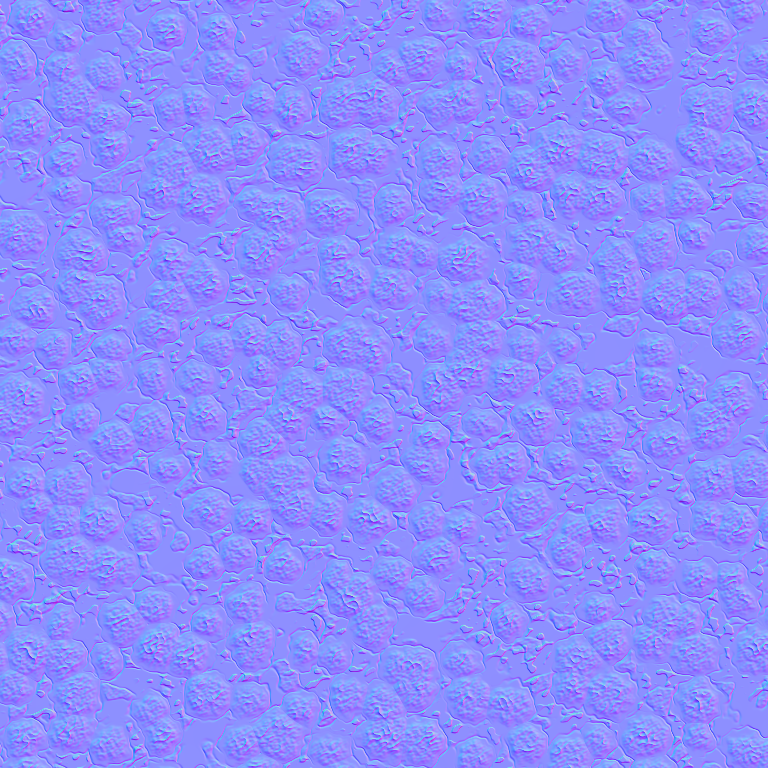
This texture map is drawn by a three.js fragment shader. Its source:

```glsl
varying vec2 vUv;

float hash(vec2 p) {
  vec3 q = fract(p.xyx * vec3(0.1031, 0.1030, 0.0973));
  q += dot(q, q.yzx + 33.33);
  return fract((q.x + q.y) * q.z);
}

// Dot of the offset with a random unit gradient at the lattice point
float corner(vec2 i, vec2 f) {
  float a = 6.2832 * hash(i + 50.0);
  return dot(vec2(cos(a), sin(a)), f);
}

// Gradient noise centred on 0.5
float noise(vec2 p) {
  vec2 i = floor(p), f = fract(p), x = vec2(1.0, 0.0);
  vec2 u = f * f * f * (f * (f * 6.0 - 15.0) + 10.0);
  return 0.5 + 0.7 * mix(
    mix(corner(i, f), corner(i + x, f - x), u.x),
    mix(corner(i + x.yx, f - x.yx), corner(i + 1.0, f - 1.0), u.x), u.y);
}

// Signed distance to the scattered pebbles, in grid cells; negative inside
float pebbles(vec2 p) {
  vec2 g = p * 17.0;
  vec2 cell = floor(g);
  float d = 1.0;
  for (int y = -1; y <= 1; y++) {
    for (int x = -1; x <= 1; x++) {
      vec2 id = cell + vec2(float(x), float(y)) + 50.0;
      if (hash(id + 7.7) > 0.88) continue;
      vec2 jitter = 0.7 * (vec2(hash(id), hash(id + 19.3)) - 0.5);
      vec2 v = g - (id - 50.0) - 0.5 - jitter;
      v.x *= mix(0.85, 1.12, hash(id + 31.1));
      d = min(d, length(v) - mix(0.32, 0.54, hash(id + 63.5)));
    }
  }
  return d + 0.20 * (noise(p * 36.0 + 5.0) - 0.5) + 0.14 * (noise(p * 90.0) - 0.5);
}

float height(vec2 p) {
  float d = pebbles(p);
  float t = clamp(-d / 0.5, 0.0, 1.0);
  float outside = smoothstep(0.11, 0.17, d);
  vec2 slant = vec2(p.x + 0.5 * p.y, p.y - 0.5 * p.x);

  // Low domes on a gently rolling ground
  float h = 0.0008 * t * (2.0 - t) + 0.0006 * noise(p * 13.0);

  // Thin broken moat around each cluster
  float moat = (d - 0.08) / 0.021;
  h -= 0.0011 * exp(-moat * moat) * smoothstep(0.22, 0.75, noise(p * 30.0 + 80.0));

  // Sharp crumpled crests, strongest at the dome centres
  float crest = 1.0 - abs(2.0 * noise(slant * vec2(62.0, 88.0) + 13.0) - 1.0);
  float patchy = smoothstep(0.3, 0.7, noise(p * 38.0 + 33.0));
  h += 0.0022 * pow(crest, 5.0) * patchy * smoothstep(0.12, 0.75, t);

  // Rough islands, outlined in the gaps
  float land = noise(slant * vec2(24.0, 31.0) + 60.0) + 0.12 * (noise(p * 95.0 + 9.0) - 0.5);
  float shore = (land - 0.58) / 0.032;
  h -= 0.0008 * outside * exp(-shore * shore) * smoothstep(0.25, 0.7, noise(p * 40.0 + 20.0));

  // Fine slanted grain, fading in from the dome edges
  float rough = max(smoothstep(0.04, -0.18, d),
                    0.7 * outside * smoothstep(0.58, 0.66, land));
  h += rough * (0.0013 * noise(slant * vec2(165.0, 240.0))
              + 0.0009 * noise(p * 120.0 + 27.0));

  // Crumbs gathered in parts of the gaps
  float crumbs = smoothstep(0.60, 0.70, noise(slant * vec2(64.0, 100.0) + 90.0));
  float gather = smoothstep(0.34, 0.52, noise(p * 10.0 + 70.0));
  return h + 0.0014 * outside * crumbs * gather;
}

void main() {
  // Central differences give the slope
  vec2 e = vec2(0.0007, 0.0);
  vec2 slope = vec2(height(vUv - e.xy) - height(vUv + e.xy),
                    height(vUv - e.yx) - height(vUv + e.yx)) / (2.0 * e.x);
  vec3 normal = normalize(vec3(slope * vec2(0.95, 1.15) + vec2(0.11, 0.125), 1.0));
  vec3 color = 0.5 + 0.5 * normal;
  color.b = min(color.b + 0.06, 1.0);
  gl_FragColor = vec4(color, 1.0);
}
```
